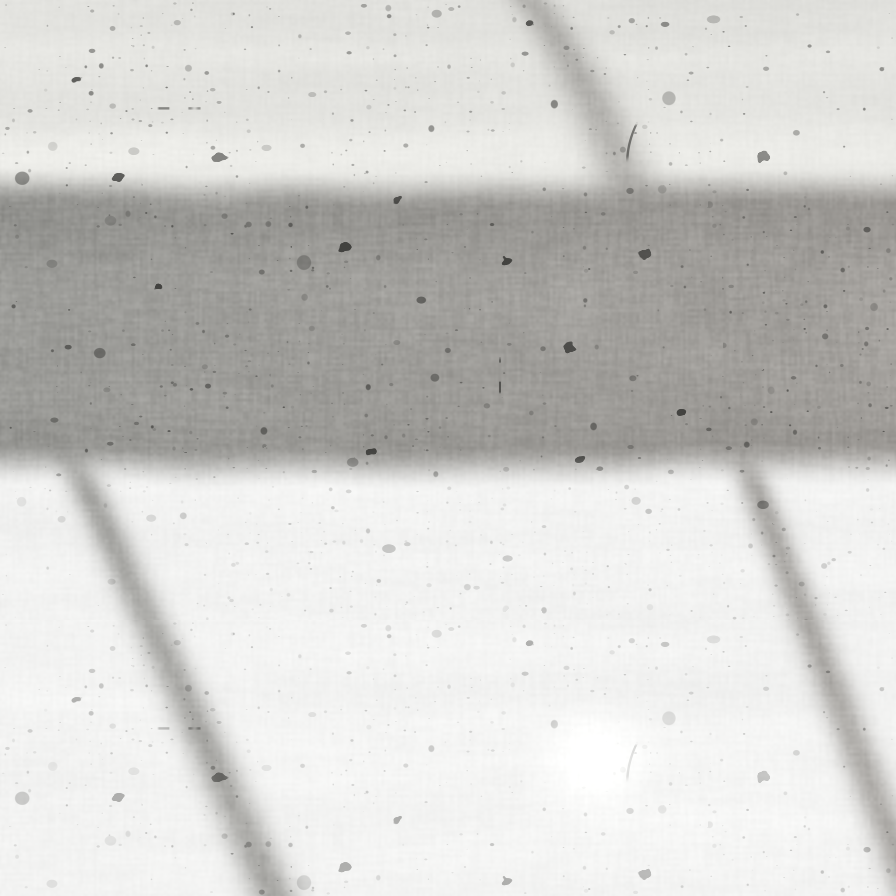
A WebGL 1 fragment shader for this texture:

```glsl
precision highp float;
uniform vec2 u_resolution;

float hash(vec2 p) {
  return fract(sin(dot(p, vec2(127.1, 311.7))) * 43758.545);
}

float noise(vec2 p) {
  vec2 i = floor(p), f = fract(p);
  f = f * f * (3.0 - 2.0 * f);
  return mix(mix(hash(i), hash(i + vec2(1.0, 0.0)), f.x),
             mix(hash(i + vec2(0.0, 1.0)), hash(i + 1.0), f.x), f.y);
}

float fbm(vec2 p) {
  float sum = 0.0, gain = 0.5;
  for (int i = 0; i < 5; i++) {
    sum += gain * noise(p);
    p = p * 2.03 + 17.3;
    gain *= 0.5;
  }
  return sum;
}

// Soft slanted shadow running from a (upper) to b (lower)
float stripe(vec2 p, vec2 a, vec2 b, float bend, float width) {
  float t = (a.y - p.y) / (a.y - b.y);
  float center = mix(a.x, b.x, t) + bend * 4.0 * t * (1.0 - t);
  float d = (p.x - center) * 0.9 / (width * (0.85 + 0.3 * t));
  return exp(-d * d) * smoothstep(-0.12, 0.08, t + step(1.0, a.y));
}

// Irregular spot with a ragged outline
float stain(vec2 p, vec2 center, float radius, float soft) {
  vec2 d = p - center;
  d = vec2(d.x + 0.3 * d.y, d.y * 1.45 - 0.35 * d.x);
  float r = length(d) + radius * 0.9 * (noise(p * 210.0) - 0.5);
  return 1.0 - smoothstep(radius - soft, radius + soft, r);
}

// One randomly placed speck in some of the grid cells
float specks(vec2 p, float cells, float density, float seed, float soft) {
  vec2 cell = floor(p * cells);
  vec2 key = cell + seed;
  vec2 offset = 0.25 + 0.5 * vec2(hash(key + 3.1), hash(key + 7.7));
  float size = mix(0.05, 0.18, pow(hash(key + 11.9), 3.0));
  vec2 d = fract(p * cells) - offset;
  d.y *= mix(0.8, 1.7, hash(key + 5.3));
  float edge = soft * cells;
  float spot = 1.0 - smoothstep(size - edge, size + edge, length(d));
  return spot * step(1.0 - density, hash(key)) * mix(0.25, 1.0, hash(key + 2.3));
}

// Dotted scratch along x, starting at the given point
float dashes(vec2 d, float span, float soft) {
  float inside = step(0.0, d.x) * step(d.x, span);
  float broken = smoothstep(0.3, 0.6, noise(vec2(d.x * 190.0, 4.0)));
  return inside * broken * (1.0 - smoothstep(0.0008, 0.0008 + soft, abs(d.y)));
}

float marks(vec2 p, float soft) {
  float m = stain(p, vec2(0.384, 0.724), 0.0065, soft);
  m = max(m, stain(p, vec2(0.566, 0.709), 0.0065, soft));
  m = max(m, stain(p, vec2(0.720, 0.716), 0.0075, soft) * 0.85);
  m = max(m, stain(p, vec2(0.635, 0.612), 0.0075, soft) * 0.9);
  m = max(m, stain(p, vec2(0.245, 0.824), 0.0080, soft) * 0.75);
  m = max(m, stain(p, vec2(0.132, 0.802), 0.0065, soft));
  m = max(m, stain(p, vec2(0.443, 0.777), 0.0055, soft));
  m = max(m, stain(p, vec2(0.851, 0.825), 0.0075, soft) * 0.7);
  m = max(m, stain(p, vec2(0.414, 0.496), 0.0055, soft));
  m = max(m, stain(p, vec2(0.647, 0.487), 0.0055, soft));
  m = max(m, stain(p, vec2(0.761, 0.540), 0.0050, soft));
  m = max(m, stain(p, vec2(0.085, 0.911), 0.0045, soft));
  m = max(m, stain(p, vec2(0.177, 0.680), 0.0045, soft));
  m = max(m, stain(p, vec2(0.590, 0.974), 0.0045, soft));
  m = max(m, dashes(p - vec2(0.175, 0.879), 0.05, soft) * 0.7);
  m = max(m, dashes((p - vec2(0.558, 0.560)).yx, 0.042, soft) * 0.8);
  // Curved hairline
  float t = (p.y - 0.818) / 0.045;
  float hair = abs(p.x - 0.700 - 0.011 * t * t);
  float along = smoothstep(0.0, 0.2, t) * (1.0 - smoothstep(0.9, 1.0, t));
  return max(m, along * (1.0 - smoothstep(0.0006, 0.0012 + soft, hair)) * 0.8);
}

void main() {
  vec2 uv = gl_FragCoord.xy / u_resolution;
  float soft = 0.8 / min(u_resolution.x, u_resolution.y);
  // The surface dirt repeats vertically
  vec2 tile = vec2(uv.x, mod(uv.y - 0.308, 0.692) + 0.308);

  // Lit wall above and below the band
  float streak = fbm(uv * vec2(2.5, 22.0));
  float upperLight = 0.885 + 0.04 * exp(-pow((uv.y - 0.83) / 0.035, 2.0))
                   + 0.02 * exp(-pow((uv.y - 0.94) / 0.02, 2.0));
  vec3 upper = upperLight * vec3(1.0, 1.0, 0.983);
  vec3 lower = vec3(0.951, 0.952, 0.948) + 0.012 * (0.48 - uv.y);
  vec3 wall = mix(lower, upper, smoothstep(0.5, 0.75, uv.y)) + 0.045 * (streak - 0.48);
  float glow = exp(-dot(uv - vec2(0.664, 0.15), uv - vec2(0.664, 0.15)) / 0.0024);
  wall += 0.06 * glow;

  // Broad shadow band and slanted shadows
  float wobble = 0.008 * (noise(vec2(uv.x * 9.0, 2.0)) - 0.5);
  float y = uv.y + wobble;
  float band = smoothstep(0.454, 0.505, y) * (1.0 - smoothstep(0.768, 0.812, y));
  float rim = exp(-pow((y - 0.765) / 0.035, 2.0)) + exp(-pow((y - 0.505) / 0.03, 2.0));
  vec3 shade = mix(vec3(0.612, 0.612, 0.598), vec3(0.642, 0.631, 0.615), uv.x);
  shade += -0.03 * rim + 0.07 * (fbm(uv * vec2(5.0, 12.0)) - 0.48);
  float slants = stripe(uv, vec2(0.592, 1.0), vec2(0.697, 0.80), 0.010, 0.025)
               * 0.72 * step(0.7, uv.y);
  float left = stripe(uv, vec2(0.083, 0.483), vec2(0.306, 0.0), 0.002, 0.021);
  float right = stripe(uv, vec2(0.832, 0.483), vec2(1.020, 0.0), 0.0, 0.019);
  slants = max(slants, max(left, right) * 0.86 * step(uv.y, 0.56));
  float shadow = 1.0 - (1.0 - band) * (1.0 - slants);
  vec3 color = mix(wall, shade, shadow);

  // Grain, fine scratches and scattered dirt
  float grain = noise(tile * 260.0) + noise(tile * vec2(330.0, 45.0))
              + noise(tile * vec2(40.0, 300.0)) - 1.5;
  color += grain * mix(0.012, 0.035, shadow);
  float patches = smoothstep(0.35, 0.7, fbm(tile * 7.0 + 4.0));
  float dirt = specks(tile, 22.0, 0.22, 1.0, soft) * 0.7;
  dirt = max(dirt, specks(tile, 45.0, 0.10 + 0.22 * patches, 31.0, soft) * 0.75);
  dirt = max(dirt, specks(tile, 85.0, 0.05 + 0.25 * patches, 67.0, soft) * 0.55);
  dirt = max(dirt, marks(tile, soft));
  float exposure = mix(0.42, 1.0, max(shadow, smoothstep(0.5, 0.75, uv.y) * 0.8));
  color = mix(color, vec3(0.20, 0.20, 0.19), dirt * exposure * 0.85 * (1.0 - glow));
  gl_FragColor = vec4(clamp(color, 0.0, 1.0), 1.0);
}
```
